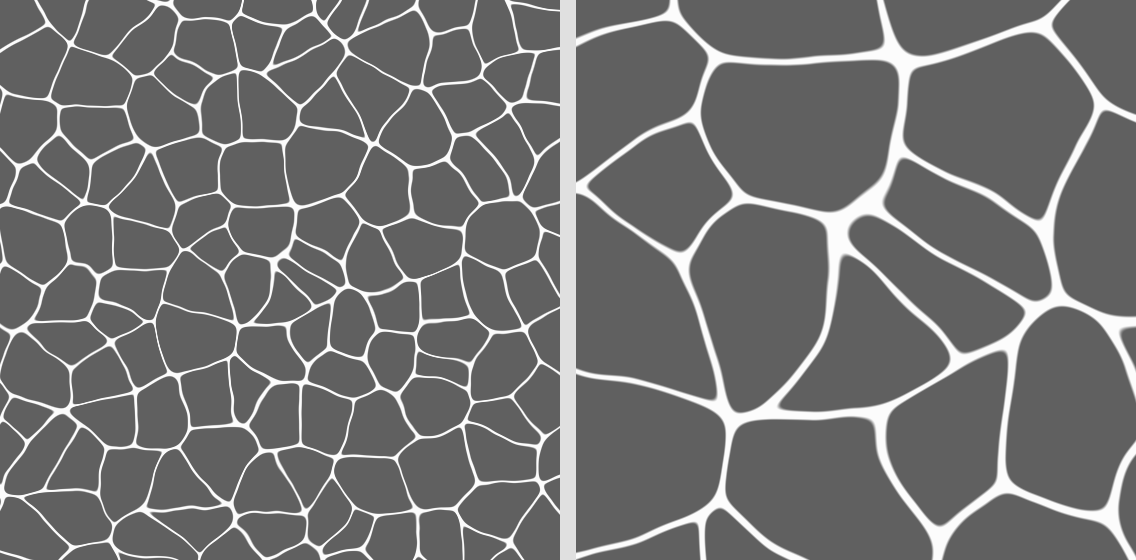
Left: the whole. Right: its middle third, enlarged.
Give the GLSL for this pattern, as a Shadertoy shader.

```glsl
// Fine white cracks splitting a flat grey ground into irregular cells.
// A warped Voronoi diagram supplies the cells; a soft minimum of the distances
// to their borders draws the cracks and fills out the junctions.

const float GRID = 9.6; // seed squares across the canvas

vec2 hash2(vec2 p) {
    vec3 q = fract(p.xyx * vec3(0.1031, 0.1030, 0.0973));
    q += dot(q, q.yzx + 33.33);
    return fract((q.xx + q.yz) * q.zy);
}

// Smooth value noise with two independent channels in 0..1
vec2 noise2(vec2 p) {
    vec2 i = floor(p), f = fract(p);
    f = f * f * (3.0 - 2.0 * f);
    return mix(mix(hash2(i), hash2(i + vec2(1, 0)), f.x),
               mix(hash2(i + vec2(0, 1)), hash2(i + vec2(1, 1)), f.x), f.y);
}

// Every square holds one seed; a few hold a second one, giving small cells
bool hasSeed(vec2 square, int k) {
    return k == 0 || hash2(square + 71.0).x < 0.16;
}

vec2 seedPoint(vec2 square, int k) {
    return square + 0.06 + 0.88 * hash2(square + 19.0 + 37.0 * float(k));
}

// Distance to the cell border, in grid units
float borderDistance(vec2 p) {
    vec2 home = floor(p), nearest = vec2(0.0);
    float best = 1e5;

    // Closest seed
    for (int y = -1; y <= 1; y++)
    for (int x = -1; x <= 1; x++)
    for (int k = 0; k < 2; k++) {
        vec2 square = home + vec2(x, y);
        if (!hasSeed(square, k)) continue;
        vec2 toSeed = seedPoint(square, k) - p;
        float d = dot(toSeed, toSeed);
        if (d < best) {
            best = d;
            nearest = toSeed;
        }
    }

    // Soft minimum over the bisectors with all other seeds
    const float SHARPNESS = 32.0;
    float sum = 1e-9;
    vec2 centre = floor(p + nearest);
    for (int y = -2; y <= 2; y++)
    for (int x = -2; x <= 2; x++)
    for (int k = 0; k < 2; k++) {
        vec2 square = centre + vec2(x, y);
        if (!hasSeed(square, k)) continue;
        vec2 toSeed = seedPoint(square, k) - p;
        vec2 between = toSeed - nearest;
        if (dot(between, between) < 1e-5) continue;
        float d = dot(0.5 * (toSeed + nearest), normalize(between));
        sum += exp(-SHARPNESS * d);
    }
    return -log(sum) / SHARPNESS;
}

void mainImage(out vec4 fragColor, in vec2 fragCoord) {
    vec2 uv = fragCoord / iResolution.y;

    // Bend the borders: broad curves plus a slight tremble
    vec2 warped = uv + 0.026 * (noise2(uv * 13.0 + 5.0) - 0.5)
                     + 0.005 * (noise2(uv * 38.0 + 60.0) - 0.5);
    float d = borderDistance(warped * GRID + 3.0) / GRID;

    // Crack width swells and thins along its run
    float halfWidth = 0.0012 + 0.0012 * noise2(uv * 11.0 + 90.0).x
                             + 0.0006 * noise2(uv * 55.0 + 30.0).y;
    float edge = 0.75 * max(1.0 / iResolution.y, 0.0012);
    float crack = smoothstep(-edge, edge, halfWidth - d);

    vec3 ground = vec3(0.376), white = vec3(0.99);
    fragColor = vec4(mix(ground, white, crack), 1.0);
}
```
